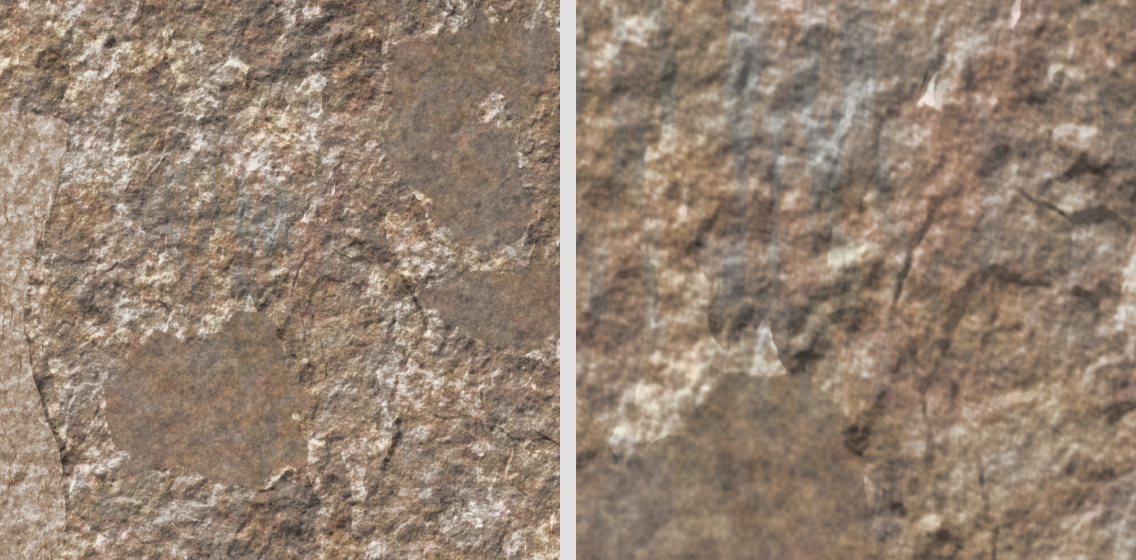
Left, the full canvas; right, a detail of the centre.
Give the GLSL for this texture, as a Shadertoy shader.

```glsl
// Weathered brown rock face: smooth plates, pale chipped ridges, cracks and a chalky slab.

const vec3 SHADOW = vec3(0.22, 0.19, 0.17);
const vec3 UMBER  = vec3(0.44, 0.38, 0.34);
const vec3 BROWN  = vec3(0.565, 0.48, 0.41);
const vec3 TAN    = vec3(0.66, 0.565, 0.48);
const vec3 ROSE   = vec3(0.71, 0.64, 0.58);
const vec3 CHALK  = vec3(0.80, 0.76, 0.72);
const vec3 WHITE  = vec3(0.93, 0.90, 0.87);

float hash(vec2 p) {
    vec3 q = fract(p.xyx * 0.1031);
    q += dot(q, q.yzx + 33.33);
    return fract((q.x + q.y) * q.z);
}

float noise(vec2 p) {
    vec2 i = floor(p), f = fract(p);
    f = f * f * (3.0 - 2.0 * f);
    return mix(mix(hash(i), hash(i + vec2(1, 0)), f.x),
               mix(hash(i + vec2(0, 1)), hash(i + vec2(1, 1)), f.x), f.y);
}

float fbm(vec2 p, int octaves) {
    float sum = 0.0, amp = 0.5, total = 0.0;
    for (int i = 0; i < octaves; i++) {
        sum += amp * noise(p);
        total += amp;
        amp *= 0.5;
        p = mat2(1.6, 1.2, -1.2, 1.6) * p + 17.3;
    }
    return sum / total;
}

// Gap between the two nearest cell centres: zero on the cell borders.
float cellBorder(vec2 p) {
    vec2 base = floor(p);
    float near = 9.0, next = 9.0;
    for (int k = 0; k < 9; k++) {
        vec2 c = base + vec2(k % 3 - 1, k / 3 - 1);
        float d = length(c + 0.1 + 0.8 * vec2(hash(c + 3.1), hash(c + 57.7)) - p);
        next = min(next, max(near, d));
        near = min(near, d);
    }
    return next - near;
}

vec2 warp(vec2 p, float scale, float amount) {
    return p + amount * (vec2(fbm(p * scale + 4.0, 5), fbm(p * scale + 41.0, 5)) - 0.5);
}

// Approximate distance to a tilted plate, between an oval and a diamond.
float plate(vec2 p, vec2 centre, vec2 radii, float tilt) {
    p -= centre;
    p = abs(vec2(p.x + tilt * p.y, p.y - tilt * p.x) / radii);
    return (mix(length(p), p.x + p.y, 0.4) - 1.0) * min(radii.x, radii.y);
}

float segment(vec2 p, vec2 a, vec2 b) {
    vec2 d = b - a;
    return length(p - a - d * clamp(dot(p - a, d) / dot(d, d), 0.0, 1.0));
}

// Stepped ledges with rough fracture detail.
float relief(vec2 p) {
    float t = fbm(warp(p, 6.0, 0.08) * vec2(6.5, 5.0) + 9.0, 5) * 7.0;
    float ledge = floor(t) + smoothstep(0.72, 1.0, fract(t));
    return 0.5 * ledge + 2.6 * fbm(p * 30.0, 5);
}

float rise(float a, float b, float x) { return clamp((x - a) / (b - a), 0.0, 1.0); }

vec3 stoneRamp(float t) {
    vec3 c = mix(SHADOW, UMBER, rise(0.22, 0.44, t));
    c = mix(c, BROWN, rise(0.44, 0.565, t));
    c = mix(c, TAN, rise(0.565, 0.66, t));
    c = mix(c, ROSE, rise(0.66, 0.72, t));
    c = mix(c, CHALK, rise(0.72, 0.81, t));
    return mix(c, WHITE, rise(0.81, 0.95, t));
}

void mainImage(out vec4 fragColor, in vec2 fragCoord) {
    vec2 p = fragCoord / iResolution.xy;
    vec2 q = warp(p, 6.0, 0.14);
    float broad = fbm(p * 4.0 + 31.0, 4), fine = fbm(p * 90.0, 3);
    float grain = noise(p * 370.0) + noise(p * 215.0 + 7.0) - 1.0;

    // Smooth plates and the pale slab at the left
    vec2 s = warp(p, 5.0, 0.32);
    float plateDist = min(plate(s, vec2(0.39, 0.30), vec2(0.14, 0.19), 0.25),
                      min(plate(s, vec2(0.92, 0.43), vec2(0.18, 0.09), 0.1),
                          plate(s, vec2(0.84, 0.77), vec2(0.15, 0.25), 0.2)));
    float smoothRock = 1.0 - smoothstep(-0.005, 0.005, plateDist);
    float slabEdge = 0.085 + 0.035 * cos(9.0 * (p.y - 0.78));
    float slabDist = max(mix(p.x, q.x, 0.35) - slabEdge, q.y - 0.78);
    float slab = 1.0 - smoothstep(-0.002, 0.002, slabDist);

    // Light from the upper left
    float slope = relief(p) - relief(p + vec2(-0.0015, 0.003));
    float tone = 0.582 + 0.13 * (broad - 0.5) + 0.17 * (fine - 0.5) + 0.085 * grain;
    tone += clamp(0.8 * slope, -0.2, 0.2) * (1.0 - 0.7 * smoothRock) * (1.0 - 0.5 * slab);
    tone -= 0.045 * smoothRock;

    // Pale chips along ridges, plate rims and loose patches
    float ridge = 1.0 - smoothstep(0.0, 0.22, cellBorder(q * vec2(5.5, 4.2) + 2.0));
    float rim = smoothstep(-0.004, 0.004, plateDist) * (1.0 - smoothstep(0.006, 0.035, plateDist));
    float chipField = fbm(q * vec2(15.0, 10.0) + 63.0, 5) + 0.14 * ridge + 0.12 * rim;
    chipField += 0.22 * (fbm(p * vec2(60.0, 40.0) + 11.0, 4) - 0.5);
    float chips = smoothstep(0.595, 0.635, chipField) * (1.0 - 0.85 * smoothRock) * (1.0 - slab);
    tone += chips * (0.085 + 0.32 * (fine - 0.45));

    // Dark hollows, cast shadow and cracks
    float hollow = smoothstep(0.57, 0.60, fbm(q * vec2(11.0, 9.0) + 90.0, 5));
    tone -= 0.085 * hollow * (1.0 - chips) * (1.0 - slab) * (1.0 - 0.6 * smoothRock);
    tone -= 0.10 * (1.0 - slab) * (1.0 - smoothstep(0.0, 0.018, slabDist));
    vec2 w = warp(p, 14.0, 0.07);
    vec2 fork = vec2(0.75, 0.41);
    float crackDist = min(segment(w, fork, vec2(0.69, 0.17)), segment(w, fork, vec2(0.71, 0.50)) + 0.002);
    crackDist = min(crackDist, segment(w, vec2(0.77, 0.26), vec2(1.02, 0.20)) + 0.002);
    float crack = 1.0 - smoothstep(0.001, 0.002 + 0.012 * broad, crackDist);
    tone -= 0.2 * crack;

    // Slab surface with rusty veins drawn out along its length
    float veinLine = abs(fbm(q * vec2(30.0, 9.0) + 70.0, 5) - 0.5);
    float veins = (1.0 - smoothstep(0.004, 0.035, veinLine)) * smoothstep(0.35, 0.6, fbm(p * 14.0, 3));
    float pits = smoothstep(0.5, 0.66, fbm(p * vec2(110.0, 80.0), 3));
    tone = mix(tone, tone + 0.145 - 0.15 * veins - 0.09 * pits, slab);
    vec3 color = stoneRamp(tone);

    // Mineral tints: grey, ochre, rust and vertical streaks
    vec2 z = (p - vec2(0.43, 0.58)) * 6.5;
    float streaks = exp(-dot(z, z)) * smoothstep(0.5, 0.62, fbm(p * vec2(95.0, 16.0), 4));
    float grey = smoothstep(0.42, 0.58, fbm(q * 13.0 + 120.0, 5)) * (1.0 - slab);
    float ochre = smoothstep(0.5, 0.7, fbm(q * 18.0 + 150.0, 5) + 0.08 * smoothstep(0.7, 0.95, p.y));
    float rust = 0.5 * smoothstep(0.56, 0.7, fbm(p * 30.0 + 180.0, 4));
    rust = max(rust, 0.8 * (1.0 - smoothstep(0.005, 0.03, segment(w, vec2(0.57, 0.55), vec2(0.65, 0.85)))));
    float luma = dot(color, vec3(0.3, 0.59, 0.11));
    color = mix(color, vec3(luma), 0.27 * grey);
    color = mix(color, luma * vec3(0.92, 0.95, 0.96), 0.6 * streaks);
    color *= mix(vec3(1.0), vec3(1.03, 0.99, 0.88), max(0.6 * ochre * (1.0 - slab), slab * veins));
    color *= mix(vec3(1.0), vec3(1.04, 0.95, 0.93), rust * (1.0 - slab));
    fragColor = vec4(clamp(color, 0.0, 1.0), 1.0);
}
```
